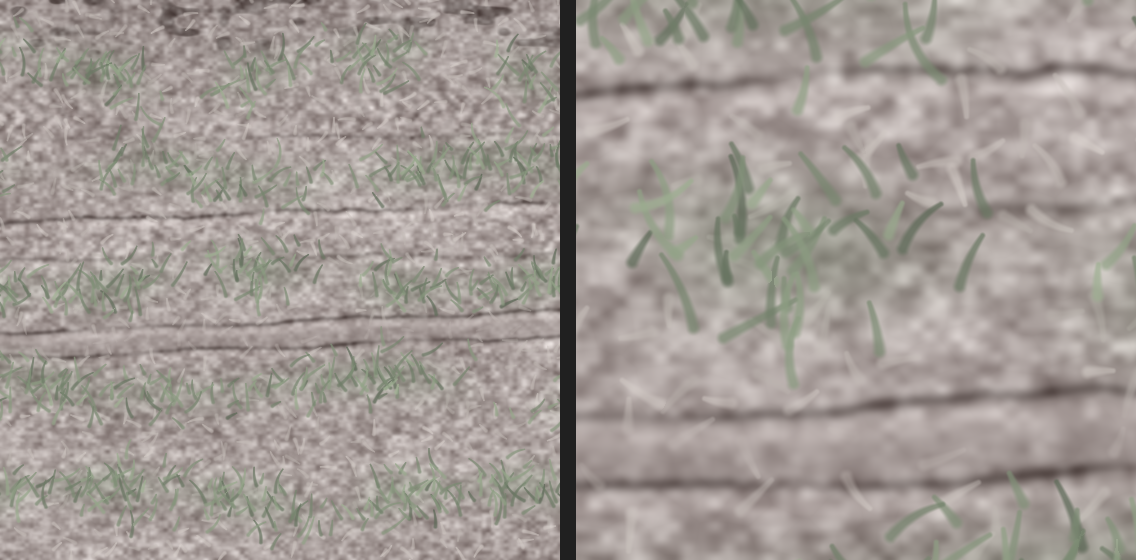
Left, the full canvas; right, a detail of the centre.
A three.js fragment shader for this texture:

```glsl
// Dry field soil with tyre tracks, ruts, pale straw and five rows of grass tufts.
varying vec2 vUv;

float hash(vec2 p) {
  vec3 q = fract(p.xyx * 0.1031);
  q += dot(q, q.yzx + 33.33);
  return fract((q.x + q.y) * q.z);
}

float noise(vec2 p) {
  vec2 i = floor(p), f = fract(p);
  f = f * f * (3.0 - 2.0 * f);
  return mix(mix(hash(i), hash(i + vec2(1.0, 0.0)), f.x),
             mix(hash(i + vec2(0.0, 1.0)), hash(i + 1.0), f.x), f.y);
}

// Cellular noise: distance to the nearest clod centre.
float clods(vec2 p) {
  float nearest = 2.0;
  for (int j = -1; j <= 1; j++)
    for (int i = -1; i <= 1; i++) {
      vec2 cell = floor(p) + vec2(float(i), float(j));
      vec2 centre = cell + vec2(hash(cell), hash(cell + 57.0));
      nearest = min(nearest, length(p - centre));
    }
  return nearest;
}

// Grass density: rows stacked upwards, broken into tufts along each row.
float tufts(vec2 p) {
  float row = clamp(floor((p.y - 0.025) / 0.19), 0.0, 4.0);
  float odd = mod(row, 2.0);
  float dy = p.y - 0.12 - row * 0.19 - 0.02 * sin(p.x * 9.0 + row * 2.0);
  float phase = mix(0.2, 0.02 + 0.11 * row, odd);
  float clump = 0.5 + 0.5 * cos(6.2832 * (p.x - phase) / mix(0.25, 0.55, odd));
  float patches = noise(p * vec2(11.0, 16.0) + row * 7.0);
  return exp(-dy * dy / 0.0016) * clamp(0.75 * clump + 0.9 * patches - 0.3, 0.0, 1.0);
}

// One curved strand per cell; returns coverage and tone.
vec2 strands(vec2 p, float seed, float lean, float grassy) {
  vec2 result = vec2(0.0);
  for (int j = -1; j <= 1; j++)
    for (int i = -1; i <= 1; i++) {
      vec2 cell = floor(p * 26.0) + vec2(float(i), float(j));
      float a = hash(cell + seed), b = hash(cell + seed + 31.0), c = hash(cell + seed + 73.0);
      vec2 root = (cell + vec2(a, b)) / 26.0;
      float angle = (c - 0.42) * lean;
      vec2 dir = vec2(sin(angle), cos(angle)), d = p - root;
      float reach = mix(0.007, 0.014 + 0.011 * grassy, fract(a * 7.0 + b));
      float t = clamp(dot(d, dir), -reach, reach);
      vec2 bend = vec2(dir.y, -dir.x) * t * t * (a - 0.5) * 22.0;
      float width = mix(0.0036, 0.0016, 0.5 + 0.5 * t / reach);
      float cover = 1.0 - smoothstep(width * 0.3, width * 1.5, length(d - dir * t - bend));
      float chance = mix(0.45, tufts(root) * 1.1, grassy);
      cover *= step(fract(b * 13.0 + c * 5.0), chance);
      if (cover > result.x) result = vec2(cover, fract(a * 17.0 + c));
    }
  return result;
}

// Chevron tread pressed into a band, worn away in patches.
float tread(vec2 p, float height) {
  float dy = p.y - height - 0.015 * p.x;
  float wobble = noise(p * 24.0) * 1.8;
  float ridge = sin(6.2832 * (p.x * 30.0 + abs(dy) * 28.0) + wobble);
  float band = 1.0 - smoothstep(0.022, 0.038, abs(dy));
  return ridge * band * smoothstep(0.15, 0.65, noise(p * vec2(7.0, 12.0) + 4.0));
}

// Broken dark crease with a pale lip beneath it.
float rut(vec2 p, float height, float slope) {
  float path = height + slope * p.x + 0.003 * sin(p.x * 17.0 + height * 40.0)
             + 0.005 * (noise(vec2(p.x * 45.0, height * 90.0)) - 0.5);
  float dy = p.y - path;
  float broken = smoothstep(0.15, 0.6, noise(vec2(p.x * 13.0, height * 60.0)));
  return 0.3 * exp(-pow((dy + 0.013) / 0.007, 2.0))
       - (0.35 + 0.65 * broken) * exp(-pow(dy / 0.0042, 2.0));
}

void main() {
  vec2 p = vUv;
  float grass = tufts(p);

  // Mottled, clodded ground, smoother along the wheel track.
  float track = exp(-pow((p.y - 0.385 - 0.035 * p.x) / 0.023, 2.0));
  float grain = 0.75 * (noise(p * vec2(62.0, 78.0)) - 0.5)
              + 0.6 * (noise(p * vec2(125.0, 150.0) + 9.0) - 0.5)
              + 0.45 * (0.45 - clods(p * vec2(42.0, 56.0)));
  float tone = 0.5 + grain * (1.0 - 0.55 * track) + 0.35 * (noise(p * vec2(5.0, 13.0)) - 0.5);
  vec3 ground = mix(vec3(0.53, 0.48, 0.47), vec3(0.79, 0.755, 0.745), tone);

  // Dark hollows in the rough strip at the top.
  float rough = smoothstep(0.88, 0.96, p.y + 0.03 * noise(p * 9.0));
  float hollow = smoothstep(0.62, 0.85, noise(p * vec2(30.0, 52.0) + 20.0));
  ground -= rough * (0.035 + 0.2 * hollow);

  // Wheel marks.
  ground += 0.06 * (tread(p, 0.79) + tread(p, 0.565));
  ground += 0.2 * (rut(p, 0.603, 0.035) + rut(p, 0.405, 0.04) + rut(p, 0.36, 0.04));
  ground += 0.11 * (rut(p, 0.75, 0.01) + rut(p, 0.537, 0.008));

  // Scattered straw.
  for (int k = 0; k < 2; k++) {
    vec2 straw = strands(p, 11.0 + 40.0 * float(k), 6.0, 0.0);
    ground = mix(ground, vec3(0.73, 0.70, 0.68) + 0.14 * straw.y, straw.x * 0.5 * (1.0 - 0.7 * track));
  }

  // Green cast under the tufts, then blades from shadowed to sunlit.
  vec3 color = mix(ground, vec3(0.56, 0.58, 0.52) + 0.2 * grain, 0.6 * grass);
  for (int k = 0; k < 5; k++) {
    vec2 blade = strands(p, 120.0 + 37.0 * float(k), 2.0, 1.0);
    vec3 green = mix(vec3(0.35, 0.40, 0.33), vec3(0.64, 0.71, 0.59), 0.7 * blade.y + 0.07 * float(k));
    color = mix(color, green, 0.72 * blade.x);
  }
  gl_FragColor = vec4(clamp(color, 0.0, 1.0), 1.0);
}
```
